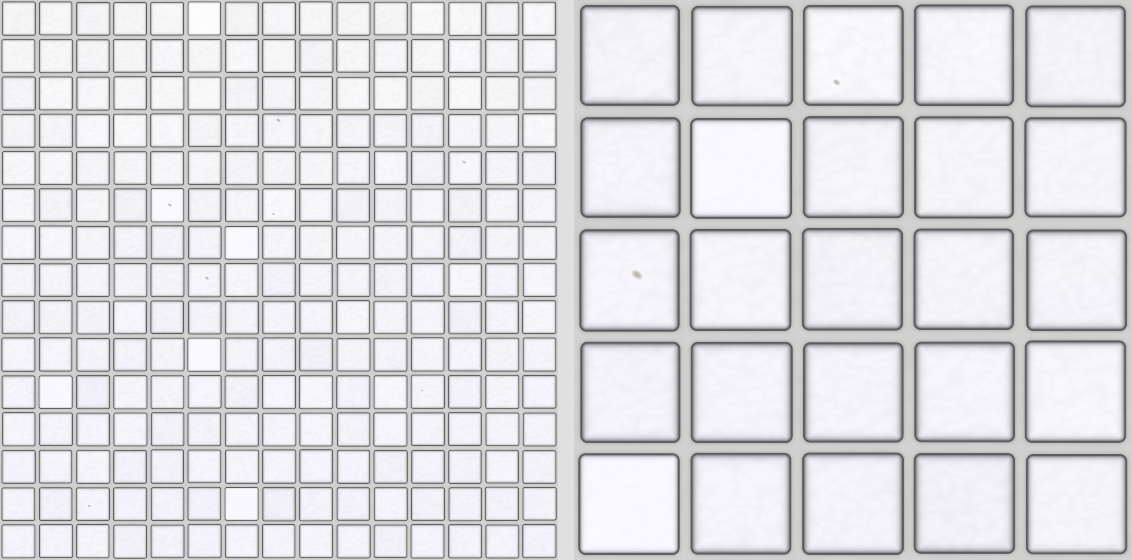
Left: the whole. Right: its middle third, enlarged.
A WebGL 1 fragment shader for this texture:

```glsl
precision highp float;
// Square white mosaic tiles with dark rounded rims, set in pale grey grout.

uniform vec2 u_resolution;

// Layout, in units of one tile pitch
const float TILES = 15.0;
const float HALF_SIZE = 0.452;
const float CORNER = 0.065;
const float RIM_WIDTH = 0.012;
const float RIM_FADE = 0.021;
const float SHIFT = 0.008;
const float SIZE_VARIATION = 0.006;

// Colours
const vec3 GROUT = vec3(0.82, 0.82, 0.815);
const vec3 RIM = vec3(0.36, 0.36, 0.37);
const vec3 FACE_WARM = vec3(0.968, 0.966, 0.968);
const vec3 FACE_COOL = vec3(0.955, 0.950, 0.982);
const vec3 SPECK = vec3(0.62, 0.59, 0.53);

// Surface and wear
const float GRAIN = 0.030;
const float MOTTLE = 0.006;
const float TONE_VARIATION = 0.016;
const float SPECK_SHARE = 0.035;
const float PALE_SHARE = 0.02;

vec2 hash2(vec2 p) {
  vec2 q = vec2(dot(p, vec2(127.1, 311.7)), dot(p, vec2(269.5, 183.3)));
  return fract(sin(q) * 43758.55);
}

// Distance to the nearest scattered point
float cellular(vec2 p) {
  vec2 cell = floor(p);
  float nearest = 2.0;
  for (int y = -1; y <= 1; y++) {
    for (int x = -1; x <= 1; x++) {
      vec2 neighbour = cell + vec2(float(x), float(y));
      nearest = min(nearest, length(neighbour + hash2(neighbour) - p));
    }
  }
  return nearest;
}

// Broad, soft unevenness from layered sines
float mottle(vec2 p) {
  float sum = 0.0;
  float weight = 0.5;
  for (int i = 0; i < 4; i++) {
    sum += weight * sin(p.x + 1.7 * sin(p.y * 0.8)) * sin(p.y * 1.3 + sin(p.x));
    p = mat2(1.5, 1.1, -1.1, 1.5) * p + 3.1;
    weight *= 0.6;
  }
  return sum;
}

float roundedBox(vec2 p, vec2 halfSize, float radius) {
  vec2 q = abs(p) - halfSize + radius;
  return length(max(q, 0.0)) + min(max(q.x, q.y), 0.0) - radius;
}

void main() {
  vec2 canvas = gl_FragCoord.xy / u_resolution;
  vec2 grid = canvas * TILES;
  vec2 id = floor(grid);
  float pixel = TILES / min(u_resolution.x, u_resolution.y);

  // Slightly uneven placement and size
  vec2 jitter = hash2(id + 11.3) - 0.5;
  vec2 stretch = hash2(id + 47.9) - 0.5;
  vec2 local = fract(grid) - 0.5 - 2.0 * SHIFT * jitter;
  float edge = roundedBox(local, HALF_SIZE + 2.0 * SIZE_VARIATION * stretch, CORNER);

  // Paper-like face, warmer towards the top
  vec2 traits = hash2(id + 83.1);
  float pale = step(1.0 - PALE_SHARE, traits.x);
  float coolness = clamp(1.1 - canvas.y + 0.4 * (traits.y - 0.5), 0.0, 1.0);
  vec3 face = mix(FACE_WARM, FACE_COOL, coolness);
  float fibres = cellular(grid * vec2(7.0, 11.0) + mottle(grid * 5.0));
  face += GRAIN * (0.45 - fibres) * (1.0 - 0.6 * pale);
  face += MOTTLE * mottle(grid * 4.0 + traits * 20.0);
  face += TONE_VARIATION * (traits.x - 0.5) + 0.012 * pale;

  // Rare small stains
  vec2 spot = hash2(id + 29.7);
  vec2 fromSpot = local - 0.64 * (spot - 0.5);
  fromSpot = vec2(fromSpot.x + 0.5 * fromSpot.y, fromSpot.y);
  float radius = mix(0.025, 0.06, traits.y);
  float stain = 1.0 - smoothstep(0.2 * radius, radius + 0.5 * pixel, length(fromSpot));
  float stained = step(1.0 - SPECK_SHARE, hash2(id + 5.7).x);
  face = mix(face, SPECK, 0.65 * stain * stained);

  // Dark rim fading inwards
  float fade = RIM_FADE * mix(0.88, 1.12, traits.y) * (1.0 - 0.35 * pale);
  float rim = exp(-max(-edge - RIM_WIDTH, 0.0) / fade);
  vec3 tile = mix(face, RIM, rim);

  // Grout with faint grain and soft contact with the tiles
  vec3 grout = GROUT + 0.012 * mottle(grid * 9.0);
  float outside = smoothstep(-0.5 * pixel, 0.5 * pixel, edge);
  grout *= 1.0 - 0.16 * exp(-max(edge, 0.0) / 0.012);
  gl_FragColor = vec4(clamp(mix(tile, grout, outside), 0.0, 1.0), 1.0);
}
```
